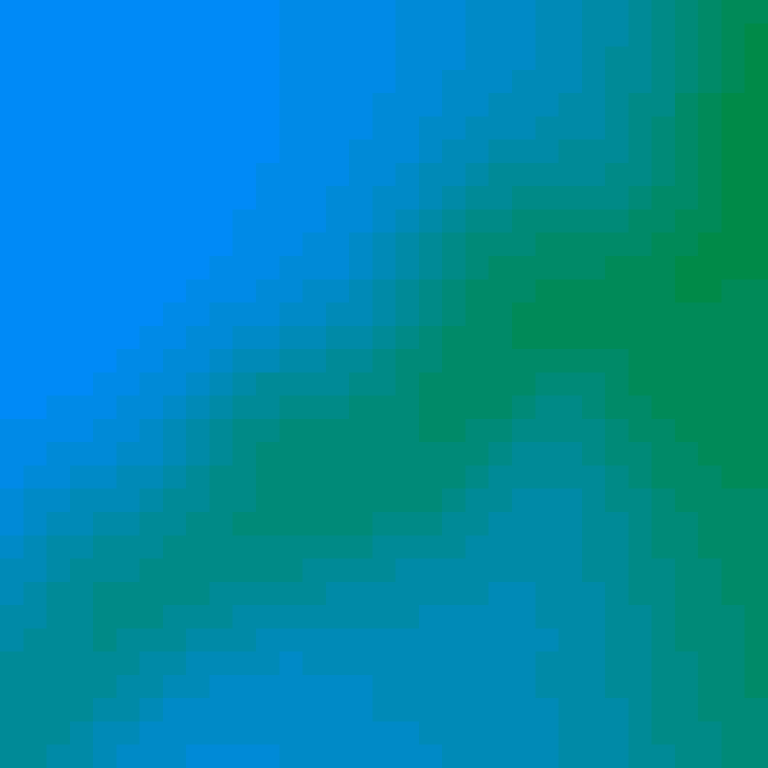
Give the GLSL for this background, as a WebGL 2 fragment shader.

```glsl
#version 300 es
precision highp float;

uniform vec2 u_resolution;
out vec4 fragColor;

const float CELLS = 33.0;

float hash(vec2 p) {
    return fract(sin(dot(p, vec2(41.3, 289.1))) * 4375.5);
}

float segmentDistance(vec2 p, vec2 a, vec2 b) {
    vec2 ab = b - a;
    return length(p - a - ab * clamp(dot(p - a, ab) / dot(ab, ab), 0.0, 1.0));
}

float smoothMin(float a, float b, float k) {
    float h = max(k - abs(a - b), 0.0) / k;
    return min(a, b) - h * h * k * 0.25;
}

float softSpot(vec2 p, vec2 center, float radius) {
    vec2 q = (p - center) / radius;
    return exp(-dot(q, q));
}

// Distance to the green valley and its lower right branch
float valleyDistance(vec2 p) {
    vec2 path[8] = vec2[8](
        vec2(-0.02, 0.02), vec2(0.15, 0.21), vec2(0.37, 0.32), vec2(0.52, 0.38),
        vec2(0.67, 0.57), vec2(0.83, 0.60), vec2(0.96, 0.68), vec2(1.02, 0.92));
    float d = 1.0;
    for (int i = 0; i < 7; i++) {
        d = smoothMin(d, segmentDistance(p, path[i], path[i + 1]), 0.02);
    }
    float branch = min(segmentDistance(p, vec2(0.84, 0.58), vec2(0.95, 0.38)),
                       segmentDistance(p, vec2(0.95, 0.38), vec2(1.02, 0.15)));
    return smoothMin(d, branch * 0.85, 0.03);
}

// Amount of blue over the canvas
float blueField(vec2 p) {
    float upper = smoothstep(-0.1, 0.1, p.y - 0.05 - 0.65 * p.x);
    float width = mix(0.13, 0.18 - 0.05 * smoothstep(0.6, 0.9, p.x), upper);
    float open = mix(0.85, 0.98, upper) - mix(0.36, 0.55, upper) * pow(p.x, 2.5);
    float valley = 0.58 - 0.31 * p.x + 0.15 * p.x * smoothstep(0.6, 0.2, p.y);
    float d = valleyDistance(p) / width;
    float blue = mix(open, valley, exp(-d * d));

    // Local swells beside the valley
    blue -= 0.14 * softSpot(p, vec2(0.36, 0.47), 0.12);
    blue -= 0.07 * softSpot(p, vec2(0.68, 0.73), 0.10);
    blue -= 0.05 * softSpot(p, vec2(0.52, 0.15), 0.12);
    blue += 0.03 * softSpot(p, vec2(0.02, 0.75), 0.16);
    return blue;
}

// One flat tone per square cell
float cellTone(vec2 p) {
    vec2 cell = floor(p * CELLS);
    float blue = blueField((cell + 0.5) / CELLS);
    blue += (hash(cell) - 0.5) * 0.008;
    return (floor(clamp(blue, 0.0, 0.99) * 16.0) + 0.5) / 16.0;
}

void main() {
    // Average four samples to smooth the cell edges
    float blue = 0.0;
    for (int i = 0; i < 4; i++) {
        vec2 offset = vec2(float(i % 2), float(i / 2)) * 0.5 - 0.25;
        blue += 0.25 * cellTone((gl_FragCoord.xy + offset) / u_resolution);
    }
    fragColor = vec4(0.0, 0.54, blue, 1.0);
}
```
